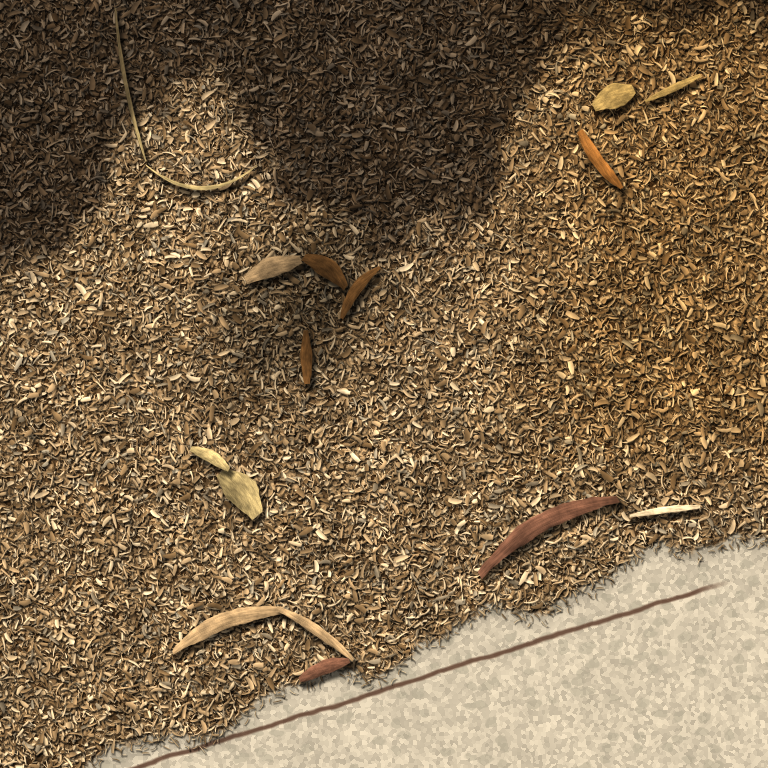
A Shadertoy shader for this texture:

```glsl
const vec3 DARK = vec3(.22, .15, .08);
const vec3 EARTH = vec3(.42, .32, .2);
const vec3 TAN = vec3(.7, .57, .4);
const vec3 PALE = vec3(.92, .81, .63);
const vec3 STRAW = vec3(.74, .64, .42);
const vec3 BARK = vec3(.5, .34, .18);
const vec3 RUST = vec3(.46, .31, .23);
const vec3 SLATE = vec3(.5, .47, .4);
const vec3 CONCRETE = vec3(.88, .815, .7);
const vec3 SUN = vec3(1.24, 1.23, 1.23);
const vec3 WARM_SUN = vec3(1.14, 1.05, .89);
const vec3 SHADE = vec3(.45, .44, .45);
const vec2 CAST = vec2(.002, -.0035);
const int LAYERS = 7;
const float FINE = 150., COARSE = 38.;

float pixel;

vec3 hash3(vec2 p) {
    vec3 q = fract(p.xyx * vec3(.1031, .103, .0973));
    q += dot(q, q.yxz + 33.33);
    return fract((q.xxy + q.yzz) * q.zyx);
}

// Distance to the nearest cell point, and that cell's random value
vec2 cellular(vec2 p) {
    vec2 best = vec2(9, 0);
    for (int k = 0; k < 9; k++) {
        vec2 c = floor(p) + vec2(k % 3 - 1, k / 3 - 1);
        vec3 h = hash3(c);
        float d = length(c + h.xy - p);
        if (d < best.x) best = vec2(d, h.z);
    }
    return best;
}

float waves(vec2 p) {
    float sum = 0., amp = .5;
    for (int i = 0; i < 4; i++) {
        sum += amp * sin(p.x + 1.7 * sin(p.y)) * cos(p.y + 1.3 * sin(p.x));
        p = mat2(1.5, 1.1, -1.1, 1.5) * p + 2.3;
        amp *= .6;
    }
    return sum;
}

float cover(float d) { return 1. - smoothstep(-pixel, pixel, d); }

float blob(vec2 p, vec2 c, float r) { p = (p - c) / r; return exp(-dot(p, p)); }

float mulchEdge(float x) {
    return min(.37 * x - .043 + .015 * sin(28. * x + 3.2), .297) + .005 * sin(61. * x);
}

float shadeEdge(float x) {
    float lobe = (x - .24) / .13;
    return mix(.63 + .13 * x, .975, smoothstep(.59, .76, x)) + .23 * exp(-lobe * lobe);
}

// Stony slab with a dark seam
vec3 concrete(vec2 p) {
    vec2 stones = cellular(p * vec2(42, 58) + .3 * waves(p * 70.));
    vec2 grit = cellular(p * 190.);
    vec3 col = CONCRETE * (.88 + .2 * grit.y + .05 * waves(p * 25.));
    float stone = step(.66, stones.y) * (1. - smoothstep(.3, .42, stones.x));
    col = mix(col, SLATE * 1.4, .5 * stone);
    float seam = p.y + .055 - .314 * p.x - .003 * waves(p * 30.);
    float ink = 1. - smoothstep(.001, .005, abs(seam));
    return mix(col, RUST * .8, .85 * ink * (1. - smoothstep(.9, .96, p.x)));
}

// Curved splinters with small shadows on a jittered grid
void chips(inout vec3 col, vec2 p, float freq, float seed) {
    for (int k = 0; k < 9; k++) {
        vec2 c = floor(p * freq) + vec2(k % 3 - 1, k / 3 - 1);
        vec3 h = hash3(c + seed), g = hash3(c + seed + 57.);
        vec2 centre = (c + h.xy) / freq;
        if (centre.y < mulchEdge(centre.x) + .03 * (g.z - .6)) continue;
        if (g.y > mix(.2, .85, freq / FINE)) continue;
        float angle = 6.2832 * h.z, cs = cos(angle), sn = sin(angle);
        mat2 turn = mat2(cs, -sn, sn, cs);
        vec2 size = vec2(mix(.2, .65, g.x), mix(.06, .24, g.z * g.z)) / freq;
        vec2 a = turn * (p - centre);
        a.y += (h.x - .5) * freq * a.x * a.x;
        vec2 b = abs(a - turn * CAST * .6) - size;
        float u = a.x / size.x;
        float d = max(abs(a.x) - size.x, abs(a.y) - size.y * (1. - .4 * u * u + .2 * u));
        col *= 1. - .42 * (1. - smoothstep(-.001, .002, max(b.x, b.y)));
        float tone = 2. * fract(h.z * 7. + g.x * 5.);
        vec3 chip = mix(mix(EARTH, TAN, min(tone, 1.)), PALE, max(tone - 1., 0.));
        chip = mix(chip, SLATE, .6 * step(.9, fract(g.y * 31.)));
        col = mix(col, chip * (.95 + .2 * a.y / size.y), cover(d));
    }
}

// Bent blade between two ends, with a soft shadow
void blade(inout vec3 col, vec2 p, vec4 ends, float bend, float width, vec3 tint) {
    vec2 span = ends.zw - ends.xy;
    float len = length(span);
    vec2 axis = span / len;
    for (int pass = 0; pass < 2; pass++) {
        vec2 q = p - ends.xy - CAST * 2. * float(1 - pass);
        float t = dot(q, axis) / len, u = clamp(t, 0., 1.);
        float side = dot(q, vec2(-axis.y, axis.x)) - bend * 4. * u * (1. - u);
        float w = width * (.35 + .6 * sin(3.1416 * u) + .2 * waves(p * 45.));
        float d = max(abs(side) - w, (abs(t - .5) - .5) * len);
        float grain = .95 + .2 * side / width + .22 * waves(vec2(side * 500., u * 9.));
        if (pass == 0) col *= 1. - .6 * (1. - smoothstep(-.002, .005, d));
        else col = mix(col, tint * grain, cover(d));
    }
}

void mainImage(out vec4 fragColor, in vec2 fragCoord) {
    vec2 p = fragCoord / iResolution.xy;
    pixel = .8 / iResolution.y;
    // Ground and layered litter
    float rise = p.y - mulchEdge(p.x);
    float litter = smoothstep(-.004, .008, rise + .012 * waves(p * 70.));
    vec2 crumbs = cellular(p * 160.);
    vec3 soil = mix(DARK, TAN, crumbs.y) * (1.15 - .5 * crumbs.x);
    vec3 col = mix(concrete(p) * (1. - .15 * smoothstep(-.03, 0., rise)), soil, litter);
    for (int i = 0; i < LAYERS; i++) {
        float f = float(i) / float(LAYERS - 1);
        chips(col, p, mix(COARSE, FINE, fract(.95 - f * .72)), 19. * float(i));
    }
    // Leaves, stalks and straw
    blade(col, p, vec4(.32, .635, .392, .662), .004, .014, TAN);
    blade(col, p, vec4(.395, .665, .45, .625), .008, .013, BARK);
    blade(col, p, vec4(.445, .585, .495, .652), .008, .008, BARK);
    blade(col, p, vec4(.4, .5, .398, .57), 0., .008, BARK);
    blade(col, p, vec4(.288, .385, .335, .328), .005, .022, STRAW * .9);
    blade(col, p, vec4(.248, .416, .298, .388), .004, .009, STRAW);
    blade(col, p, vec4(.625, .25, .805, .35), .022, .013, RUST);
    blade(col, p, vec4(.225, .15, .37, .205), .015, .012, TAN);
    blade(col, p, vec4(.36, .208, .46, .14), .006, .007, TAN);
    blade(col, p, vec4(.39, .115, .455, .14), .003, .01, RUST);
    blade(col, p, vec4(.773, .86, .825, .885), .002, .017, STRAW);
    blade(col, p, vec4(.755, .83, .81, .755), -.004, .009, BARK * 1.3);
    blade(col, p, vec4(.84, .868, .912, .902), 0., .005, STRAW);
    blade(col, p, vec4(.82, .328, .912, .34), .002, .005, PALE);
    blade(col, p, vec4(.15, .99, .19, .79), -.006, .003, STRAW);
    blade(col, p, vec4(.19, .785, .335, .785), -.03, .003, STRAW);
    // Tint, relief and broad shadow
    float rough = waves(p * 24.);
    float warm = smoothstep(.55, .85, p.x) * smoothstep(.3, .5, p.y);
    vec3 tone = mix(SUN, WARM_SUN, warm) * (1. + .2 * rough + .25 * waves(p * 75.));
    tone *= 1. - .5 * blob(p, vec2(.42, .63), .08);
    tone *= 1. - .35 * blob(p, vec2(.35, .54), .08);
    col *= mix(vec3(1), tone, litter);
    float shade = smoothstep(-.05, .04, p.y - shadeEdge(p.x) + .07 * rough);
    fragColor = vec4(clamp(col * mix(vec3(1), SHADE, shade), 0., 1.), 1);
}
```
